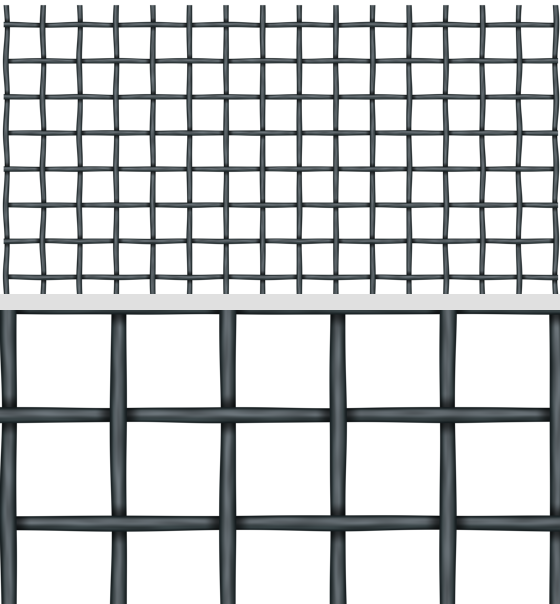
Top: the whole. Bottom: its middle third, enlarged.
Reproduce this pattern procedurally as a WebGL 1 fragment shader.

```glsl
precision highp float;
uniform vec2 u_resolution;

const float PI = 3.14159265;
const vec2 PITCH = vec2(0.1245, 0.1226);
const vec2 FIRST = vec2(0.0222, 0.9154);
const vec2 LAST_INDEX = vec2(15.0, 7.0);
const vec2 ROW_ENDS = vec2(0.0125, 1.898);
const float COLUMN_TOP = 0.9826;
const float COLUMN_RADIUS = 0.0091;
const float ROW_RADIUS = 0.0085;

const vec3 PAPER = vec3(1.0);
const vec3 RIM = vec3(0.07, 0.10, 0.11);
const vec3 BODY = vec3(0.20, 0.24, 0.25);
const vec3 SHEEN = vec3(0.37, 0.40, 0.42);

vec2 gradientAt(vec2 cell) {
  float angle = 2.0 * PI * fract(sin(dot(cell, vec2(127.1, 311.7))) * 4375.85);
  return vec2(cos(angle), sin(angle));
}

float gradientNoise(vec2 p) {
  vec2 cell = floor(p);
  vec2 f = fract(p);
  vec2 w = f * f * f * (f * (f * 6.0 - 15.0) + 10.0);
  float a = dot(gradientAt(cell), f);
  float b = dot(gradientAt(cell + vec2(1.0, 0.0)), f - vec2(1.0, 0.0));
  float c = dot(gradientAt(cell + vec2(0.0, 1.0)), f - vec2(0.0, 1.0));
  float d = dot(gradientAt(cell + 1.0), f - 1.0);
  return mix(mix(a, b, w.x), mix(c, d, w.x), w.y);
}

// Coverage of a band around zero
float band(float dist, float radius, float soft) {
  return 1.0 - smoothstep(-soft, soft, abs(dist) - radius);
}

// Round wire: t runs from -1 to 1 across it, the sheen lies at lightAt
vec3 wireColor(float t, float lightAt, float grain) {
  vec3 color = mix(BODY, SHEEN, 1.0 - smoothstep(0.1, 0.75, abs(t - lightAt)));
  color = mix(color, RIM, 0.9 * smoothstep(0.55, 1.0, abs(t)));
  return color * (1.0 + 0.3 * grain);
}

// Darkening where a wire dips beneath its neighbour
float dipShade(float dist, float radius, float height) {
  float nearby = 1.0 - smoothstep(radius, radius * 2.8, abs(dist));
  return 1.0 - 0.6 * nearby * smoothstep(0.0, 0.9, -height);
}

void main() {
  vec2 p = gl_FragCoord.xy / u_resolution.y;
  float aspect = u_resolution.x / u_resolution.y;
  float soft = 0.8 / u_resolution.y;

  // Lattice position, rows counted downwards
  vec2 lattice = (p - FIRST) / PITCH * vec2(1.0, -1.0);
  vec2 index = clamp(floor(lattice + 0.5), vec2(0.0), LAST_INDEX);
  vec2 center = FIRST + index * PITCH * vec2(1.0, -1.0);

  // Weave heights: positive when passing in front
  float columnHeight = -cos(PI * (lattice.y + index.x));
  float rowHeight = cos(PI * (lattice.x + index.y));

  // Raised parts lean outwards, and each wire wanders slightly
  vec2 outward = (center - vec2(0.5 * aspect, 0.5)) / vec2(0.5 * aspect, 0.5);
  float columnWander = gradientNoise(vec2(index.x * 3.7 + 0.4, p.y * 9.0));
  float rowWander = gradientNoise(vec2(p.x * 9.0, index.y * 5.3 + 20.4));
  float columnDist = p.x - center.x - 0.0026 * outward.x * columnHeight - 0.0014 * columnWander;
  float rowDist = p.y - center.y - 0.0012 * outward.y * rowHeight - 0.0012 * rowWander;

  float columnRadius = COLUMN_RADIUS * (1.0 + 0.07 * columnHeight);
  float rowRadius = ROW_RADIUS * (1.0 + 0.07 * rowHeight);

  // Coverage, trimmed at the wire ends
  float columnMask = band(columnDist, columnRadius, soft);
  columnMask *= 1.0 - smoothstep(-soft, soft, p.y - COLUMN_TOP);
  float rowMask = band(rowDist, rowRadius, soft);
  rowMask *= smoothstep(-soft, soft, p.x - ROW_ENDS.x);
  rowMask *= 1.0 - smoothstep(-soft, soft, p.x - ROW_ENDS.y);

  // Drawn grain stretched along each wire
  float columnGrain = gradientNoise(p * vec2(180.0, 24.0));
  float rowGrain = gradientNoise(p * vec2(24.0, 180.0));
  vec3 columnColor = wireColor(columnDist / columnRadius, -0.05, columnGrain);
  vec3 rowColor = wireColor(rowDist / rowRadius, 0.2, rowGrain);
  columnColor *= dipShade(rowDist, rowRadius, columnHeight);
  rowColor *= dipShade(columnDist, columnRadius, rowHeight);

  // Alternate which wire lies in front
  float columnInFront = step(0.5, mod(index.x + index.y, 2.0));
  vec3 rowOnTop = mix(mix(PAPER, columnColor, columnMask), rowColor, rowMask);
  vec3 columnOnTop = mix(mix(PAPER, rowColor, rowMask), columnColor, columnMask);
  gl_FragColor = vec4(mix(rowOnTop, columnOnTop, columnInFront), 1.0);
}
```
